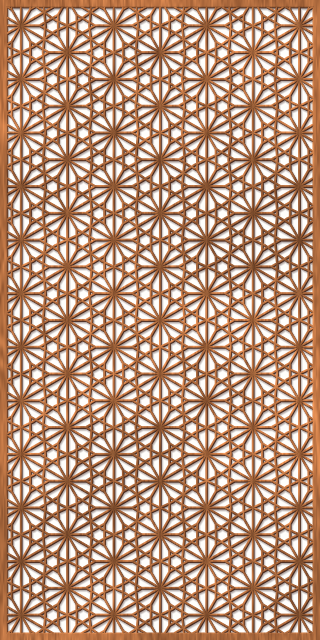
This pattern is drawn by a Shadertoy shader. Its source:

```glsl
// Carved wooden lattice of twelve-spoked stars and small hexagons, framed, over a white wall.

const float PITCH = 0.1674;      // star spacing, in canvas widths
const float FRAME = 0.0235;      // frame thickness, in canvas widths
const float HALF_BAR = 0.0195;   // half width of a bar, in pitches
const float CENTROID = 0.57735;  // star to hexagon centre, in pitches
const float HEX_IN = 0.115;      // hexagon inner radius, in pitches
const float RING = 0.457;        // ring radius towards a hexagon
const float SIXTH = 1.0471976;   // sixth of a turn

float hash(vec2 p) {
    return fract(sin(dot(p, vec2(127.1, 311.7))) * 43758.5453);
}

float noise(vec2 p) {
    vec2 i = floor(p), f = fract(p);
    f = f * f * (3.0 - 2.0 * f);
    return mix(mix(hash(i), hash(i + vec2(1, 0)), f.x),
               mix(hash(i + vec2(0, 1)), hash(i + vec2(1, 1)), f.x), f.y);
}

float segment(vec2 p, vec2 a, vec2 b) {
    vec2 ab = b - a;
    return length(p - a - ab * clamp(dot(p - a, ab) / dot(ab, ab), 0.0, 1.0));
}

// Offset from the nearest star of a triangular grid
vec2 nearestStar(vec2 p) {
    vec2 cell = vec2(1.7320508, 1.0);
    vec2 a = mod(p + 0.5 * cell, cell) - 0.5 * cell;
    vec2 b = mod(p, cell) - 0.5 * cell;
    return dot(a, a) < dot(b, b) ? a : b;
}

// Signed distance to the bars, folded into one twelfth of a star
float lattice(vec2 p) {
    vec2 q = nearestStar(p);
    float angle = abs(mod(atan(q.y, q.x) + 0.5 * SIXTH, SIXTH) - 0.5 * SIXTH);
    q = length(q) * vec2(cos(angle), sin(angle));

    vec2 link = vec2(0.4330127, 0.25);
    vec2 tip = vec2(CENTROID - 2.0 * HEX_IN, 0.0);
    vec2 hexSide = vec2(CENTROID, 0.0) + HEX_IN * vec2(-0.5, 0.8660254);
    float spokes = min(segment(q, vec2(0), tip), segment(q, vec2(0), link));
    float ring = segment(q, link, vec2(RING, 0.0));
    float star = segment(q, tip, hexSide);
    return min(spokes, min(ring, star)) - HALF_BAR;
}

// Signed distance to the frame, in pitches
float frame(vec2 p, vec2 halfSize) {
    vec2 edge = halfSize - abs(p);
    return min(edge.x, edge.y) - FRAME / PITCH;
}

float panel(vec2 p, vec2 halfSize) {
    return min(lattice(p), frame(p, halfSize));
}

// Wavy grain with fine fibres running upwards
vec3 wood(vec2 p) {
    float wave = noise(p * vec2(2.0, 0.7));
    float bands = 0.5 + 0.5 * sin(p.x * 22.0 + p.y * 3.0 + wave * 16.0);
    float fibres = noise(p * vec2(38.0, 5.0));
    vec3 colour = mix(vec3(0.54, 0.32, 0.18), vec3(0.78, 0.49, 0.29),
                      0.3 * bands + 0.7 * fibres);
    return colour * (0.86 + 0.28 * noise(p * 0.8 + 7.0));
}

void mainImage(out vec4 fragColor, in vec2 fragCoord) {
    float scale = iResolution.x * PITCH;
    vec2 halfSize = 0.5 * iResolution.xy / scale;
    vec2 p = fragCoord / scale - halfSize;
    float pixel = 0.6 / scale;

    float top = panel(p, halfSize);
    float side = panel(p + vec2(-0.012, 0.016), halfSize);
    float shade = panel(p + vec2(-0.025, 0.04), halfSize);

    // Wall with a soft cast shadow
    float shadow = 1.0 - smoothstep(-0.025, 0.035, shade);
    vec3 colour = mix(vec3(1.0, 0.995, 0.985), vec3(0.68, 0.64, 0.63), shadow);

    // Dark cut thickness below the face
    float sideMask = 1.0 - smoothstep(-pixel, pixel, side);
    colour = mix(colour, vec3(0.25, 0.13, 0.09), 0.95 * sideMask);

    // Grained face, lit on the upper left and dark on the lower right
    float slope = clamp((side - top) / 0.02, -1.0, 1.0);
    float hub = 1.0 - smoothstep(0.03, 0.16, length(nearestStar(p)));
    float onFrame = 1.0 - smoothstep(-pixel, pixel, frame(p, halfSize));
    float bevel = smoothstep(-0.035, -0.005, top);
    vec3 face = wood(p) * (1.0 + 0.22 * slope * bevel);
    face *= 1.0 - 0.18 * hub * (1.0 - onFrame);
    face *= 1.0 + 0.06 * onFrame;
    colour = mix(colour, face, 1.0 - smoothstep(-pixel, pixel, top));

    fragColor = vec4(colour, 1.0);
}
```
